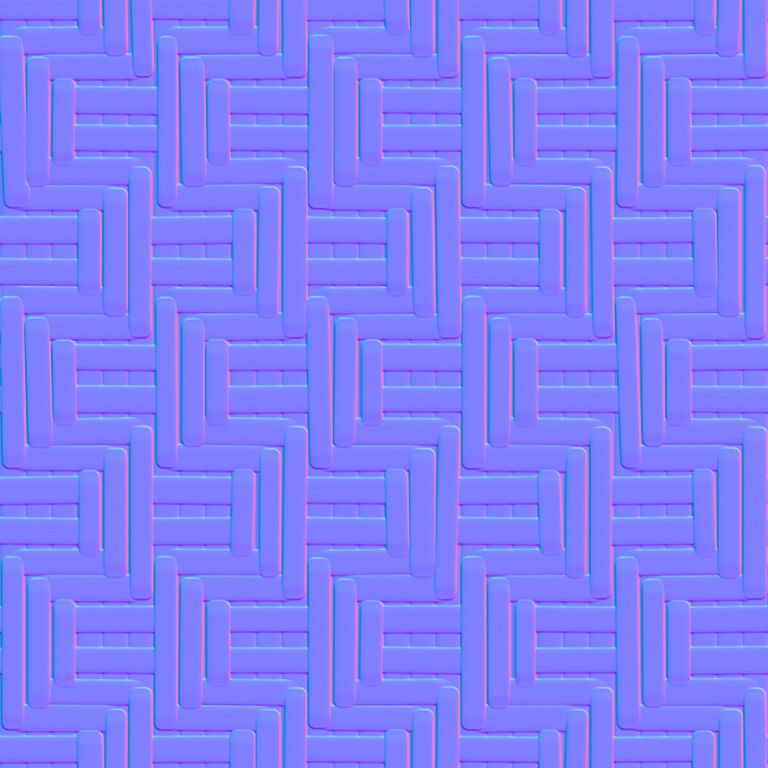
Reproduce this texture map procedurally as a Shadertoy shader.

```glsl
// Tangent-space normal map of a woven cane mat with a stepped twill pattern.
// Every cane is a rounded box with a crowned height; canes are layered by
// formula into a height field, whose slope is encoded as the surface normal.

#define COLUMNS 30.0        // upright canes across the canvas, six per repeat
#define MOTIF_H 0.1697      // height of half a repeat
#define MOTIF_Y 0.8411      // centre of an even motif
#define UPRIGHT_W 0.0149    // half width of upright canes
#define LEVEL_W 0.0173      // half width of level canes
#define LAYER 0.0015        // height step between layers
#define CROWN 0.0012        // height of the rounded cane profile
#define CORNER 0.0095       // radius of the cane ends
#define GRAIN 0.00009       // depth of the surface grain
#define LEAN 0.045          // strongest lean of upright canes
#define SOFT 0.0011         // softness of cane edges and slope step

float hash(vec2 p) {
    vec3 a = fract(p.xyx * vec3(0.1031, 0.1030, 0.0973));
    a += dot(a, a.yzx + 33.33);
    return fract((a.x + a.y) * a.z);
}

float noise(vec2 p) {
    vec2 i = floor(p), f = fract(p);
    f = f * f * (3.0 - 2.0 * f);
    return mix(mix(hash(i), hash(i + vec2(1, 0)), f.x),
               mix(hash(i + vec2(0, 1)), hash(i + vec2(1, 1)), f.x), f.y);
}

float jitter(vec2 id, float salt) {
    return 2.0 * hash(id + salt * 17.3 + 60.0) - 1.0;
}

float crown(float u) {
    u *= u;
    return CROWN * sqrt(max(1.0 - u * u, 0.0));
}

float roundBox(vec2 q, vec2 halfSize) {
    vec2 d = abs(q) - halfSize + CORNER;
    return length(max(d, 0.0)) + min(max(d.x, d.y), 0.0) - CORNER;
}

// Lays one cane over the height below; q.x runs along it, q.y across.
float layCane(float below, vec2 q, vec2 halfSize, float level, float seed) {
    float cover = smoothstep(SOFT, -SOFT, roundBox(q, halfSize));
    float dip = smoothstep(halfSize.x - 0.02, halfSize.x, abs(q.x));
    float grain = GRAIN * noise(q * vec2(110.0, 260.0) + seed * 40.0 + 50.0);
    float top = level + crown(q.y / halfSize.y) - 0.8 * LAYER * dip + grain;
    return mix(below, top, cover);
}

float weaveHeight(vec2 p) {
    float x = p.x * COLUMNS;
    float y = (p.y - MOTIF_Y) / MOTIF_H;

    // Hidden uprights seen through the gaps
    float h = crown((fract(x) - 0.5) * 2.05);

    // Level canes: four per motif, the inner pair spread apart
    for (int k = -1; k <= 1; k++) {
        float n = floor((y + 0.5) * 4.0) + float(k);
        float motif = floor(n / 4.0);
        float slot = n - 4.0 * motif;
        float inner = step(abs(slot - 1.5), 1.0);
        float side = slot < 1.5 ? -1.0 : 1.0;
        float middle = 3.5 + inner;
        if (mod(motif, 2.0) > 0.5) middle = 6.0 - middle;
        float repeatId = floor((x - middle) / 6.0 + 0.5);
        vec2 id = vec2(repeatId, n);
        float offset = side * mix(0.4, 0.158, inner) + 0.023;
        vec2 q = vec2((x - middle - 6.0 * repeatId) / COLUMNS,
                      (y - motif - offset) * MOTIF_H);
        q.y += 0.0022 * jitter(vec2(3.0, n), 1.0) * (0.5 + inner);
        q.y += q.x * 0.016 * jitter(id, 2.0);
        float halfW = LEVEL_W * (1.0 + 0.05 * jitter(id, 3.0));
        h = layCane(h, q, vec2(2.1 / COLUMNS, halfW), LAYER, hash(id));
    }

    // Upright canes: three stepped lengths, mirrored in odd motifs
    for (int k = -1; k <= 1; k++) {
        float column = floor(x) + float(k);
        float slot = mod(column, 6.0);
        float odd = step(2.5, slot);
        float rank = mix(slot, 5.0 - slot, odd);
        float motif = odd + 2.0 * floor((y - odd) * 0.5 + 0.5);
        vec2 id = vec2(column, motif);
        vec2 q = vec2((y - motif) * MOTIF_H, (x - column - 0.5) / COLUMNS);
        float lean = jitter(id, 4.0);
        q.y += 0.0013 * jitter(id, 5.0) + q.x * LEAN * lean * lean * lean;
        float wide = jitter(id, 6.0);
        float halfW = UPRIGHT_W * (1.0 + 0.04 * wide + 0.10 * wide * wide * wide);
        float halfL = 0.112 - 0.0278 * rank + 0.001 * jitter(id, 7.0);
        h = layCane(h, q, vec2(halfL, halfW), 2.0 * LAYER, hash(id));
    }
    return h;
}

vec3 weaveNormal(vec2 p) {
    vec2 e = vec2(SOFT, 0.0);
    vec2 slope = vec2(weaveHeight(p + e.xy) - weaveHeight(p - e.xy),
                      weaveHeight(p + e.yx) - weaveHeight(p - e.yx)) / (2.0 * SOFT);
    return normalize(vec3(-slope, 1.0));
}

void mainImage(out vec4 fragColor, in vec2 fragCoord) {
    // Four samples per pixel keep thin edges smooth
    vec3 normal = vec3(0.0);
    for (int s = 0; s < 4; s++) {
        vec2 shift = vec2(s & 1, s >> 1) * 0.5 - 0.25;
        normal += 0.25 * weaveNormal((fragCoord + shift) / iResolution.xy);
    }
    fragColor = vec4(0.5 + 0.5 * normal, 1.0);
}
```
